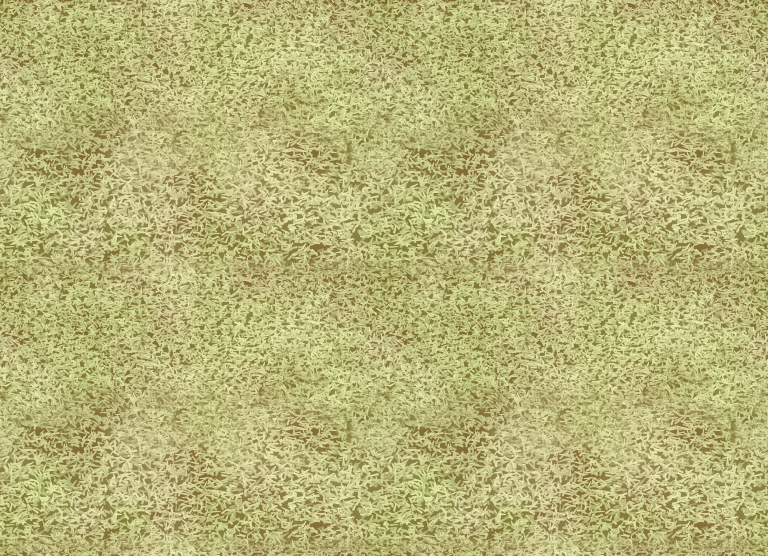
Reproduce this texture procedurally as a Shadertoy shader.

```glsl
// Dry, sunlit lawn: one patch of turf repeated two by two.
// Short tapered blades are scattered on wrapping grids, coarse in the lower part
// of each patch and fine in the upper part, then toned by wrapping noise.

const float TAU = 6.28318;

// Integer hash giving four values from 0 to 1
vec4 hash4(uvec4 v) {
    v = v * 1664525u + 1013904223u;
    for (int i = 0; i < 2; i++) {
        v.x += v.y * v.w;
        v.y += v.z * v.x;
        v.z += v.x * v.y;
        v.w += v.y * v.z;
        v ^= v >> 16u;
    }
    return vec4(v >> 16u) / 65535.0;
}

vec4 cellHash(vec2 cell, vec2 grid, int item, int seed) {
    return hash4(uvec4(uvec2(mod(cell, grid)), uint(item), uint(seed)));
}

// Value noise that wraps after "grid" cells
float wrapNoise(vec2 tile, vec2 grid, int seed) {
    vec2 cell = floor(tile * grid), f = fract(tile * grid);
    f = f * f * (3.0 - 2.0 * f);
    float a = cellHash(cell, grid, 0, seed).x;
    float b = cellHash(cell + vec2(1, 0), grid, 0, seed).x;
    float c = cellHash(cell + vec2(0, 1), grid, 0, seed).x;
    float d = cellHash(cell + vec2(1, 1), grid, 0, seed).x;
    return mix(mix(a, b, f.x), mix(c, d, f.x), f.y);
}

// Tone of overlapping blades in x, share of ground covered in y
vec2 turf(vec2 tile, vec2 grid, float thickness, int seed) {
    vec2 cell = floor(tile * grid), f = fract(tile * grid);
    float soft = 1.4 * grid.y / iResolution.y;
    vec2 result = vec2(0.08, 0.0);
    // Lower cells come last, so nearer blades overlap farther ones
    for (int y = 1; y >= -1; y--)
    for (int x = -1; x <= 1; x++)
    for (int i = 0; i < 8; i++) {
        vec2 offset = vec2(x, y);
        vec4 r = cellHash(cell + offset, grid, i, seed);
        float angle = TAU * mix(-0.06, 0.56, r.z);
        float len = mix(0.45, 0.85, fract(r.w * 13.0));
        vec2 dir = vec2(cos(angle), 0.85 * sin(angle)) * len;
        vec2 q = f - offset - r.xy;
        float along = clamp(dot(q, dir) / dot(dir, dir), 0.0, 1.0);
        float halfWidth = thickness * (1.0 - 0.6 * along);
        float cover = smoothstep(-soft, soft, halfWidth - length(q - dir * along));
        float shade = mix(0.40, 1.12, sqrt(r.w)) * mix(0.86, 1.02, along);
        result = mix(result, vec2(shade, 1.0), cover);
    }
    return result;
}

void mainImage(out vec4 fragColor, in vec2 fragCoord) {
    vec2 tile = fract(2.0 * fragCoord / iResolution.xy);

    // Broad patches, small clumps and slow drift across the patch
    float broad = wrapNoise(tile, vec2(6, 5), 11) - 0.5;
    float clump = wrapNoise(tile, vec2(17, 14), 12) - 0.5;
    float hue = wrapNoise(tile, vec2(9, 8), 13) - 0.5;
    float drift = cos(TAU * (tile.x - 0.12)) * (0.6 - 0.4 * cos(TAU * tile.y));
    float lush = 0.6 * broad + 0.6 * clump;

    // Coarse blades near the bottom, fine ones above
    float coarse = smoothstep(0.0, 0.08, tile.y)
                 * (1.0 - smoothstep(0.35, 0.65, tile.y + 0.3 * clump));
    vec2 blades = vec2(0.0);
    if (coarse < 1.0) blades += (1.0 - coarse) * turf(tile, vec2(54, 39), 0.135 + 0.03 * lush, 1);
    if (coarse > 0.0) blades += coarse * turf(tile, vec2(40, 29), 0.115 + 0.04 * lush, 2);

    float tone = blades.x + 0.24 * lush - 0.035 * drift;
    vec3 color = mix(vec3(0.49, 0.48, 0.22), vec3(0.88, 0.885, 0.65), clamp(tone, -0.15, 1.12));

    // Brown soil in the gaps, then greener and greyer areas
    color += (1.0 - blades.y) * (0.5 - lush) * vec3(0.02, -0.07, -0.03);
    color += hue * vec3(-0.03, 0.015, -0.05) + drift * vec3(-0.008, 0.002, -0.006);
    fragColor = vec4(clamp(color, 0.0, 1.0), 1.0);
}
```
